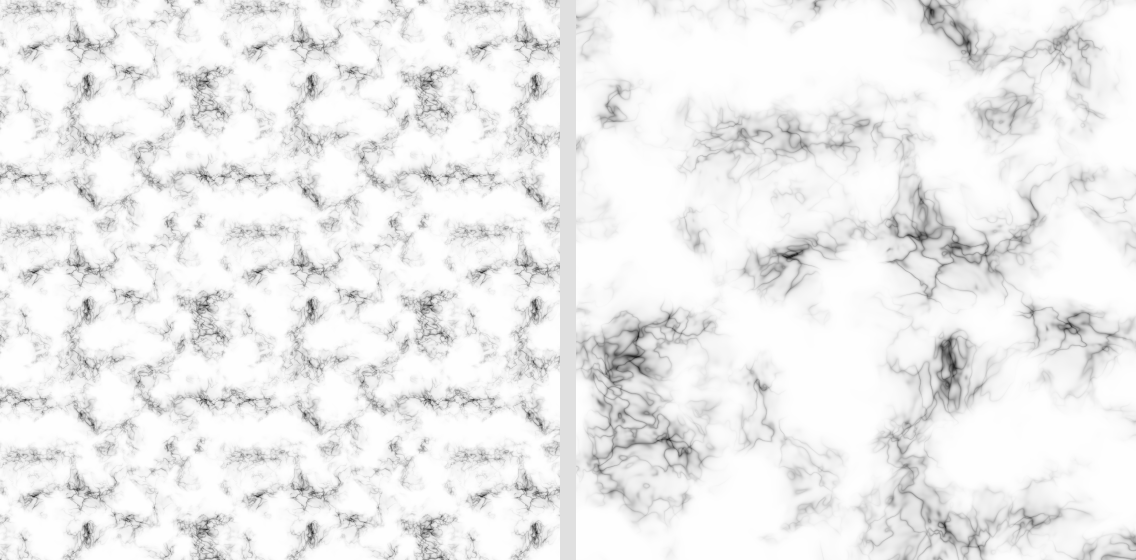
Left: the whole. Right: its middle third, enlarged.
A Shadertoy shader for this texture:

```glsl
// Draws seamless white marble with clustered, branching grey veins in repeating tiles.

const float REPEATS = 2.5;
const vec3 MARBLE_WHITE = vec3(0.995);
const vec3 VEIN_BLACK = vec3(0.06);

// Integer scramble giving three independent pseudo-random words
uvec3 scramble(uvec3 v) {
    v = v * 1664525u + 1013904223u;
    v.x += v.y * v.z; v.y += v.z * v.x; v.z += v.x * v.y;
    v ^= v >> 16u;
    v.x += v.y * v.z; v.y += v.z * v.x; v.z += v.x * v.y;
    return v;
}

// Pseudo-random unit gradient for a lattice cell
vec2 cellGradient(vec2 cell, int seed) {
    uvec3 h = scramble(uvec3(uint(cell.x), uint(cell.y), uint(seed)));
    float angle = 6.28319 * float(h.x >> 16u) / 65536.0;
    return vec2(cos(angle), sin(angle));
}

// Gradient noise that wraps after a whole number of cells
float tiledNoise(vec2 p, float period, int seed) {
    vec2 cell = floor(p), f = p - cell;
    vec2 u = f * f * f * (f * (f * 6.0 - 15.0) + 10.0);
    vec2 lo = mod(cell, period), hi = mod(cell + 1.0, period);
    float a = dot(cellGradient(lo, seed), f);
    float b = dot(cellGradient(vec2(hi.x, lo.y), seed), f - vec2(1, 0));
    float c = dot(cellGradient(vec2(lo.x, hi.y), seed), f - vec2(0, 1));
    float d = dot(cellGradient(hi, seed), f - 1.0);
    return mix(mix(a, b, u.x), mix(c, d, u.x), u.y);
}

// Sum of wrapping noise octaves over a unit tile
float fractalNoise(vec2 p, float period, int octaves, float gain, int seed) {
    float sum = 0.0, amplitude = 1.0;
    for (int i = 0; i < octaves; i++) {
        sum += amplitude * tiledNoise(p * period, period, seed + i);
        amplitude *= gain;
        period *= 2.0;
    }
    return sum;
}

// Thin dark core plus a smoky halo along the zero line of a noise field
float veinProfile(float field, float sharpness) {
    float d = abs(field);
    return 0.42 * exp(-d * sharpness) + 0.10 * exp(-d * 6.0);
}

// Amount of vein pigment at a point of the unit tile
float veinDensity(vec2 p) {
    vec2 warp = vec2(fractalNoise(p, 5.0, 3, 0.5, 11), fractalNoise(p, 5.0, 3, 0.5, 23));
    vec2 q = p + 0.04 * warp;

    // Patches where veins gather, leaving open white between them
    float patches = fractalNoise(q, 7.0, 4, 0.5, 37);
    float cluster = smoothstep(-0.20, 0.68, patches);

    // Three scales of veins, finer ones fainter
    float veins = 0.0, period = 5.0, strength = 1.0;
    for (int i = 0; i < 3; i++) {
        float field = fractalNoise(q, period, 5 - min(i, 1), 0.56, 51 + 13 * i);
        veins += strength * veinProfile(field, 24.0);
        period += 4.0;
        strength *= 0.85;
    }
    float haze = 0.03 * smoothstep(-0.3, 0.4, patches);
    return cluster * veins + haze;
}

void mainImage(out vec4 fragColor, in vec2 fragCoord) {
    // Average four samples to keep the fine veins smooth
    float density = 0.0;
    for (int i = 0; i < 4; i++) {
        vec2 offset = vec2(i & 1, i >> 1) * 0.5 - 0.25;
        vec2 uv = (fragCoord + offset) / iResolution.xy;
        density += 0.25 * veinDensity(fract(vec2(uv.x, 1.0 - uv.y) * REPEATS));
    }
    vec3 color = mix(MARBLE_WHITE, VEIN_BLACK, clamp(density, 0.0, 0.9));
    fragColor = vec4(color, 1.0);
}
```
